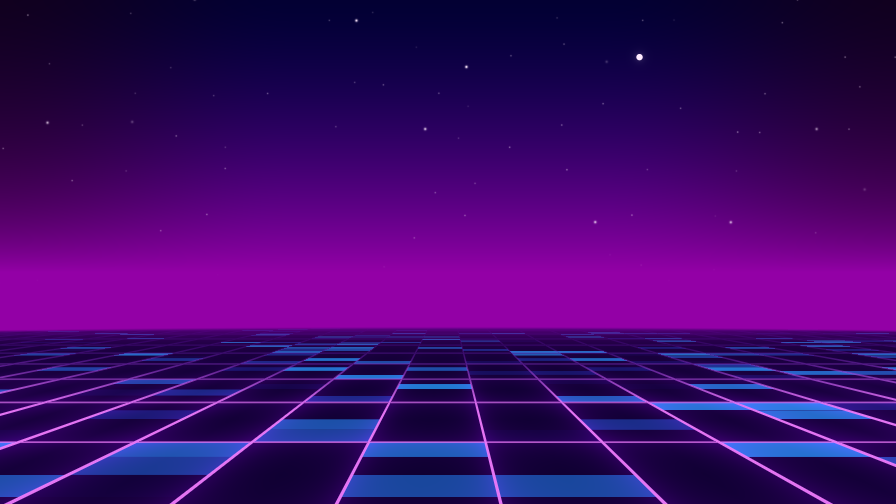
Write a WebGL 2 fragment shader that draws this background.

```glsl
#version 300 es
precision highp float;
// Retro neon landscape: a violet dusk sky with hashed stars above a dark floor.
// The floor is a perspective grid found by dividing by the drop below a vanishing
// point; hashed quarter-depth tiles glow blue and the far edge melts into haze.

uniform vec2 u_resolution;
out vec4 outColor;

const float VANISH_Y = 0.4236;    // height of the vanishing point
const float FLOOR_EDGE = 0.074;   // drop at which the floor begins
const float COLUMN = 0.77;        // column spacing, as a slope
const float ROW = 1.18;           // row spacing, as inverse drop

float hash(vec2 p) {
  return fract(sin(dot(p, vec2(127.1, 311.7))) * 43758.5453);
}

// Coverage of a band with the given half width
float band(float dist, float halfWidth, float pixel) {
  return clamp((halfWidth - dist) / pixel + 0.5, 0.0, 1.0);
}

// Distance to the nearest whole number
float gridDistance(float x) {
  return abs(fract(x + 0.5) - 0.5);
}

vec3 skyColor(vec2 p) {
  float t = clamp((1.0 - p.y) / 0.54, 0.0, 1.0);
  vec3 navy = vec3(0.01, 0.0, 0.2);
  vec3 magenta = vec3(0.575, 0.0, 0.65);
  vec3 sky = mix(navy, magenta, pow(vec3(t), vec3(1.7, 1.0, 1.25)));
  float side = smoothstep(0.3, 0.92, abs(p.x)) * (1.0 - pow(t, 4.0));
  return mix(sky, sky * 0.6 + vec3(0.06, 0.0, 0.0), side);
}

// One star at a random place in each chosen cell
float starLayer(vec2 p, float cellSize, float density, float radius, float seed) {
  vec2 cell = floor(p / cellSize);
  vec2 offset = vec2(hash(cell + seed), hash(cell + seed + 17.3));
  vec2 center = (cell + 0.15 + 0.7 * offset) * cellSize;
  float chosen = step(hash(cell + seed + 41.7), density);
  float power = mix(0.2, 1.0, hash(cell + seed + 73.1));
  float d = length(p - center) / radius;
  return chosen * power * exp(-d * d);
}

vec3 addStars(vec3 sky, vec2 p, float pixel) {
  float light = 0.45 * starLayer(p, 0.085, 0.4, 0.0017, 3.0);
  light += starLayer(p, 0.23, 0.4, 0.0027, 11.0);
  light *= smoothstep(0.42, 0.6, p.y);
  // The single large star, with a faint halo
  float dist = length(p - vec2(0.380, 0.8866));
  light += band(dist, 0.0062, pixel) + 0.3 * exp(-dist * 180.0);
  return mix(sky, vec3(1.0, 0.92, 1.0), min(light, 1.0));
}

// Random lit tiles, one column wide and a quarter row deep
vec3 addTiles(vec3 base, vec2 tile, vec2 tileSize, float pixel) {
  vec2 f = fract(tile);
  vec2 inset = min(f, 1.0 - f) * tileSize;
  float lit = smoothstep(0.77, 1.0, hash(floor(tile) + 5.0));
  vec2 cover = clamp(inset / pixel + 0.5, 0.0, 1.0);
  vec3 color = mix(vec3(0.07, 0.03, 0.38), vec3(0.11, 0.5, 0.82), lit);
  return mix(base, color, min(lit * 4.0, 0.95) * cover.x * cover.y);
}

vec3 floorColor(vec2 p, float drop, float pixel) {
  float slope = p.x / drop;
  vec2 grid = vec2((slope - 0.248) / COLUMN, 1.0 / (drop * ROW) - 0.816);
  vec2 cellSize = vec2(COLUMN * drop, ROW * drop * drop);

  vec3 color = vec3(0.055, 0.0, 0.19);
  color = addTiles(color, grid * vec2(1.0, 4.0), cellSize * vec2(1.0, 0.25), pixel);

  // Grid lines, measured in canvas units
  float across = gridDistance(grid.x) * cellSize.x / sqrt(1.0 + slope * slope);
  float along = gridDistance(grid.y) * cellSize.y;
  float lines = max(band(across, 0.0006 + 0.0065 * drop, pixel),
                    0.75 * band(along, 0.0017, pixel));
  float glow = exp(-across / (0.09 * drop)) + 0.7 * exp(-along / (0.07 * drop));
  float near = smoothstep(0.08, 0.25, drop);
  vec3 neon = mix(vec3(0.35, 0.08, 0.7), vec3(0.93, 0.48, 0.98), near);
  color += vec3(0.2, 0.0, 0.28) * glow * near * 0.55;
  color = mix(color, neon, lines * mix(0.25, 0.95, near));

  // Violet haze toward the far edge
  float haze = exp(-max(drop - FLOOR_EDGE, 0.0) / 0.022);
  return mix(color, vec3(0.37, 0.0, 0.52), haze);
}

void main() {
  vec2 p = gl_FragCoord.xy / u_resolution.y;
  p.x -= 0.5 * u_resolution.x / u_resolution.y;
  float pixel = 1.0 / u_resolution.y;

  float drop = VANISH_Y - p.y;
  vec3 sky = addStars(skyColor(p), p, pixel);
  vec3 ground = floorColor(p, max(drop, 0.05), pixel);
  float edge = FLOOR_EDGE + 0.008 * p.x * p.x;
  float onFloor = smoothstep(edge - 0.003, edge + 0.004, drop);
  outColor = vec4(mix(sky, ground, onFloor), 1.0);
}
```
